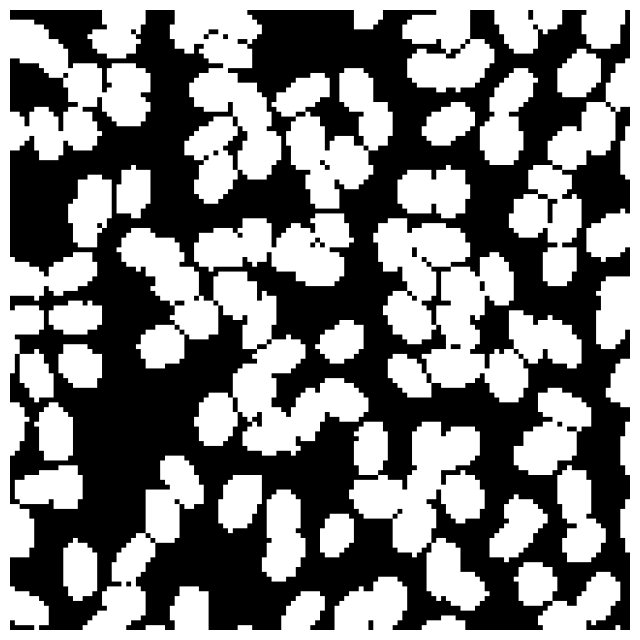
Reproduce this pattern procedurally as a WebGL 1 fragment shader.

```glsl
precision highp float;
// Scattered white grains on black inside a thin white frame, drawn in coarse cells.
// Each grain is a tilted superellipse on a jittered grid; every cell is tested
// once as black or white, and cell borders are smoothed by a one-pixel box filter.

uniform vec2 u_resolution;

const vec3  GROUND_COLOR = vec3(0.0);
const vec3  GRAIN_COLOR  = vec3(1.0);
const float FRAME        = 1.0 / 64.0;      // frame width, share of the canvas
const float CELLS        = 128.0;           // cells across the inner square
const float SPACING      = 11.0;            // grid pitch of the grains, in cells
const float JITTER       = 0.92;            // shift of centres, share of the pitch
const float EMPTY_SHARE  = 0.12;            // share of grid places left bare
const vec2  MINOR_RADIUS = vec2(3.0, 4.4);  // smallest and largest, in cells
const vec2  MAJOR_RADIUS = vec2(4.6, 6.4);
const float SQUARENESS   = 2.4;             // 2 gives plain ellipses
const float ROUGHNESS    = 0.10;            // raggedness of the outline
const float SEAM_START   = 0.86;            // only shallow contacts get a seam
const float SEAM_WIDTH   = 0.18;
const float HALF_PI      = 1.5707963;

float hash(vec2 p) {
  return fract(sin(dot(p, vec2(127.1, 311.7))) * 43758.5453);
}

// Relative distance from a grain's centre: 1 on its outline.
float grainDistance(vec2 cell, vec2 place) {
  vec2 shift = vec2(hash(place + 11.3), hash(place + 27.9)) - 0.5;
  vec2 center = floor((place + 0.5 + JITTER * shift) * SPACING);

  // Tilt from the vertical, with upright grains the most common
  float lean = 2.0 * hash(place + 43.1) - 1.0;
  float tilt = HALF_PI * lean * sqrt(abs(lean));
  float c = cos(tilt);
  float s = sin(tilt);

  vec2 radius = vec2(mix(MINOR_RADIUS.x, MINOR_RADIUS.y, hash(place + 59.7)),
                     mix(MAJOR_RADIUS.x, MAJOR_RADIUS.y, hash(place + 71.5)));
  vec2 d = cell - center;
  vec2 q = abs(vec2(c * d.x + s * d.y, c * d.y - s * d.x)) / radius;
  q = pow(max(q, vec2(0.0001)), vec2(SQUARENESS));
  return pow(q.x + q.y, 1.0 / SQUARENESS);
}

// 1 for a white cell, 0 for a black one; the frame lies outside the square.
float cellValue(vec2 cell) {
  if (min(cell.x, cell.y) < 0.0 || max(cell.x, cell.y) >= CELLS) return 1.0;

  // Distances to the nearest two grains
  vec2 home = floor(cell / SPACING);
  float nearest = 9.0;
  float second = 9.0;
  for (int j = -1; j <= 1; j++) {
    for (int i = -1; i <= 1; i++) {
      vec2 place = home + vec2(float(i), float(j));
      if (hash(place + 83.2) < EMPTY_SHARE) continue;
      float d = grainDistance(cell, place);
      second = min(second, max(nearest, d));
      nearest = min(nearest, d);
    }
  }

  // Thin dark seam where two grains barely touch
  bool seam = nearest > SEAM_START && second - nearest < SEAM_WIDTH;
  float outline = 1.0 + ROUGHNESS * (hash(cell + 5.7) - 0.5);
  return (nearest < outline && !seam) ? 1.0 : 0.0;
}

void main() {
  float side = min(u_resolution.x, u_resolution.y);
  vec2 uv = (gl_FragCoord.xy - 0.5 * u_resolution) / side + 0.5;
  float inner = 1.0 - 2.0 * FRAME;
  vec2 p = (uv - FRAME) / inner * CELLS;
  float pixel = CELLS / (inner * side);

  // Box filter over the four cells that meet at the nearest corner
  vec2 corner = floor(p + 0.5);
  vec2 blend = clamp((p - corner) / pixel + 0.5, 0.0, 1.0);
  float lower = mix(cellValue(corner - 1.0),
                    cellValue(corner - vec2(0.0, 1.0)), blend.x);
  float upper = mix(cellValue(corner - vec2(1.0, 0.0)),
                    cellValue(corner), blend.x);
  float white = mix(lower, upper, blend.y);

  gl_FragColor = vec4(mix(GROUND_COLOR, GRAIN_COLOR, white), 1.0);
}
```
